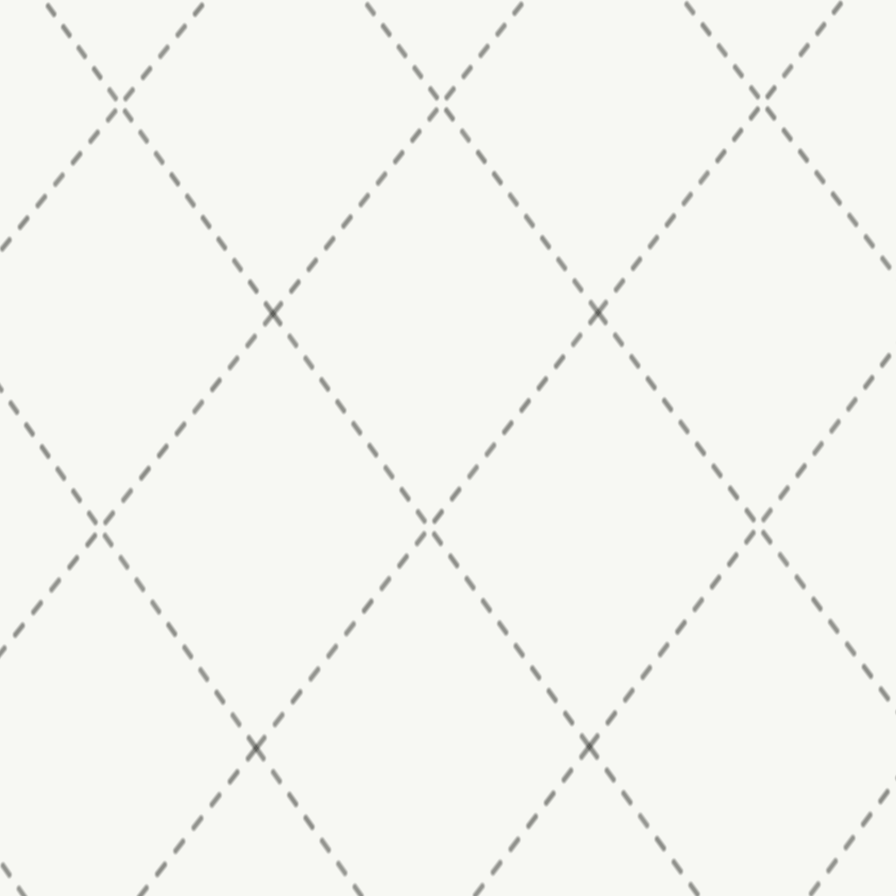
Write a three.js fragment shader that draws this pattern.

```glsl
// Tall diamond lattice of soft grey dashes on off-white paper.
// Two families of gently fanning lines cross; dashes are spaced outward from
// the open crossings and crowd together into dark knots on alternate rows.

// Line family: origin along the top edge, slope, spacing, fan per line
#define FALLING vec4(0.0488, 0.731, 0.3570, 0.0195)
#define RISING vec4(0.5859, -0.803, 0.3555, 0.0180)
#define PAPER vec3(0.969, 0.972, 0.953)
#define INK vec3(0.545, 0.550, 0.530)
#define DASHES_PER_SIDE 9.75
#define DASH_PITCH 0.0305
#define DASH_HALF_CORE 0.0060
#define EDGE_INNER 0.0005
#define EDGE_OUTER 0.0050
#define INK_VARIATION 0.10

varying vec2 vUv;

float hash(vec2 p) {
  vec3 q = fract(vec3(p.xyx) * 0.1031);
  q += dot(q, q.yzx + 33.33);
  return fract((q.x + q.y) * q.z);
}

// Continuous line number, whole on each line of the family
float lineNumber(vec2 p, vec4 family) {
  return (p.x - family.x - family.y * p.y) / (family.z + family.w * p.y);
}

// Signed distance across the nearest line of the family
float lineOffset(vec2 p, vec4 family, float number) {
  float nearest = floor(number + 0.5);
  float slope = family.y + family.w * nearest;
  float spacing = family.z + family.w * p.y;
  return (number - nearest) * spacing / sqrt(1.0 + slope * slope);
}

// Ink coverage of dashes; row is odd at open crossings and even at knots
float dashes(float across, float row, float seed) {
  float step = abs(mod(row, 2.0) - 1.0) * DASHES_PER_SIDE;
  float along = (fract(step) - 0.5) * DASH_PITCH;
  float d = length(vec2(across, max(abs(along) - DASH_HALF_CORE, 0.0)));
  float shade = hash(vec2(floor(step) + 10.0 * floor(row) + 200.0, seed));
  return (1.0 - smoothstep(EDGE_INNER, EDGE_OUTER, d)) * (1.0 - INK_VARIATION * shade);
}

void main() {
  vec2 p = vec2(vUv.x, 1.0 - vUv.y);
  float fall = lineNumber(p, FALLING);
  float rise = lineNumber(p, RISING);
  float fallLine = floor(fall + 0.5);
  float riseLine = floor(rise + 0.5);

  float fallInk = dashes(lineOffset(p, FALLING, fall), fallLine - rise, fallLine + 20.0);
  float riseInk = dashes(lineOffset(p, RISING, rise), fall - riseLine, riseLine + 60.0);

  // Translucent ink darkens where strokes overlap
  vec3 tint = INK / PAPER;
  vec3 color = PAPER * mix(vec3(1.0), tint, fallInk) * mix(vec3(1.0), tint, riseInk);
  gl_FragColor = vec4(color, 1.0);
}
```
